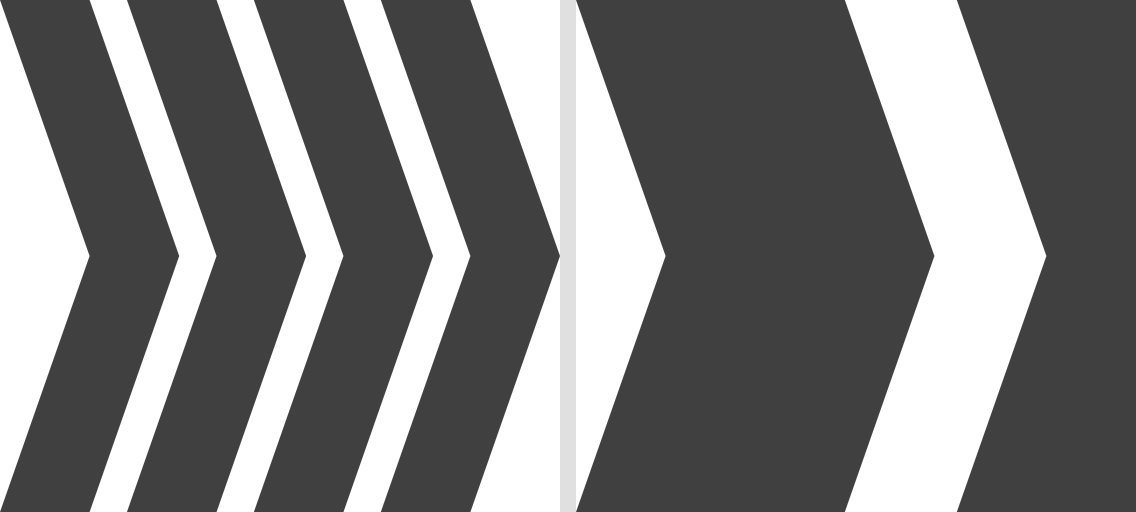
Left, the full canvas; right, a detail of the centre.
A Shadertoy shader for this pattern:

```glsl
// Four broad dark chevrons pointing right, side by side on white.
// The canvas is sheared toward its middle height, which turns the chevrons
// into upright bands; the nearest band then gives a signed distance.

const vec3 PAPER = vec3(1.0);
const vec3 CHARCOAL = vec3(0.251);

const float COUNT = 4.0;
const float BAND = 0.160;                          // band width, share of canvas width
const float REACH = 0.160;                         // how far each tip points right
const float PITCH = (1.0 - BAND - REACH) / (COUNT - 1.0);

// Horizontal position after undoing the chevron bend
float unbend(vec2 uv, float reach) {
    return uv.x - reach * (1.0 - abs(2.0 * uv.y - 1.0));
}

// Signed horizontal distance to the nearest of a finite row of bands
float bandRow(float x, float width, float pitch, float count) {
    float fromCentre = x - 0.5 * width;
    float index = clamp(floor(fromCentre / pitch + 0.5), 0.0, count - 1.0);
    return abs(fromCentre - index * pitch) - 0.5 * width;
}

// Edge coverage over one pixel
float coverage(float dist, float pixel) {
    return clamp(0.5 - dist / pixel, 0.0, 1.0);
}

void mainImage(out vec4 fragColor, in vec2 fragCoord) {
    vec2 uv = fragCoord / iResolution.xy;
    float dist = bandRow(unbend(uv, REACH), BAND, PITCH, COUNT);

    // Pixel size measured across the slanted edge
    float pixel = length(vec2(1.0 / iResolution.x, 2.0 * REACH / iResolution.y));

    fragColor = vec4(mix(PAPER, CHARCOAL, coverage(dist, pixel)), 1.0);
}
```
